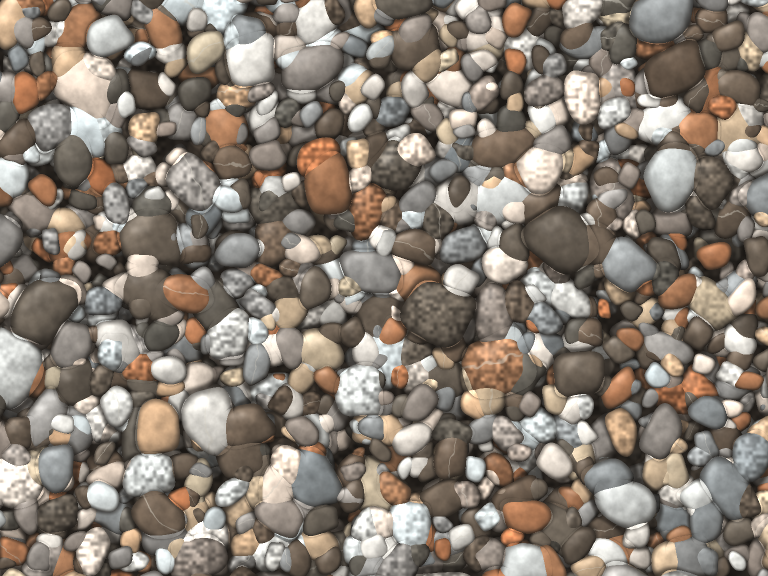
Write a WebGL 2 fragment shader that draws this texture.

```glsl
#version 300 es
precision highp float;

uniform vec2 u_resolution;
out vec4 fragColor;

float hash(vec2 p) {
  return fract(sin(dot(p, vec2(127.1, 311.7))) * 43758.5453);
}

float noise(vec2 p) {
  vec2 i = floor(p), f = fract(p);
  f = f * f * (3.0 - 2.0 * f);
  return mix(mix(hash(i), hash(i + vec2(1, 0)), f.x),
             mix(hash(i + vec2(0, 1)), hash(i + vec2(1, 1)), f.x), f.y);
}

float fbm(vec2 p) {
  float sum = 0.0, amplitude = 0.5;
  for (int i = 0; i < 4; i++) {
    sum += amplitude * noise(p);
    p = mat2(1.6, 1.2, -1.2, 1.6) * p + 7.3;
    amplitude *= 0.5;
  }
  return sum;
}

// Base colour of a stone, chosen by its random number
vec3 stoneColour(vec2 id) {
  float pick = hash(id + 5.1), warmth = hash(id + 8.7);
  vec3 colour = vec3(0.40, 0.365, 0.32);
  if (pick > 0.27) colour = vec3(0.59, 0.58, 0.56);
  if (pick > 0.51) colour = vec3(0.89, 0.88, 0.845);
  if (pick > 0.74) colour = vec3(0.82, 0.72, 0.59);
  if (pick > 0.87) colour = vec3(0.68, 0.47, 0.33);
  vec3 tint = mix(vec3(0.94, 1.0, 1.05), vec3(1.06, 0.98, 0.93), warmth);
  return colour * tint * mix(0.88, 1.1, hash(id + 2.9));
}

// Mottling, mineral speckles and a few pale veins
vec3 addMinerals(vec3 colour, vec2 p, vec2 q, vec2 id) {
  vec2 shift = id * 3.7;
  colour *= 0.8 + 0.42 * fbm(p * 55.0 + shift);
  float speckled = smoothstep(0.5, 0.9, hash(id + 4.4));
  float grain = noise(p * 150.0 + shift);
  colour *= 1.0 + speckled * 0.75 * (grain - 0.5);
  float bend = q.y * 2.0 + q.x * 0.5 + 1.6 * fbm(q * 1.5 + shift);
  float vein = 1.0 - smoothstep(0.03, 0.12, abs(bend - 0.9));
  return mix(colour, vec3(0.80, 0.78, 0.73), vein * 0.45 * step(0.85, hash(id + 6.2)));
}

vec3 pebbles(vec2 p) {
  float top = 0.0, skirt = 0.0, rim = 1.0;
  vec2 topId = vec2(0.0), topQ = vec2(0.0);
  vec3 normal = vec3(0.0, 0.0, 1.0);
  float cellSize = 0.102;

  // Four sizes of stone; the highest surface is kept
  for (int layer = 0; layer < 4; layer++) {
    vec2 cell = floor(p / cellSize);
    for (int k = 0; k < 9; k++) {
      vec2 home = cell + vec2(k % 3 - 1, k / 3 - 1);
      vec2 id = home + float(layer) * 57.0 + 11.0;
      if (layer == 0 && hash(id + 9.3) > 0.5) continue;

      vec2 jitter = vec2(hash(id), hash(id + 31.7)) - 0.5;
      float angle = 6.2832 * hash(id + 13.1);
      float c = cos(angle), s = sin(angle);
      mat2 turn = mat2(c, -s, s, c);
      float size = cellSize * mix(0.43, 0.66, hash(id + 17.9));
      vec2 radii = size * vec2(1.0, mix(0.58, 0.92, hash(id + 23.3)));

      // Rounded, slightly lopsided outline
      vec2 q = turn * (p - (home + 0.5 + 0.65 * jitter) * cellSize) / radii;
      q += 0.11 * sin(q.yx * 2.6 + 6.2832 * vec2(hash(id + 3.3), hash(id + 7.7)));
      float power = mix(2.0, 3.0, hash(id + 19.4));
      vec2 a = pow(abs(q) + 0.0001, vec2(power));
      float d = pow(a.x + a.y, 1.0 / power);

      float base = 0.008 + 0.028 * hash(id + 29.2);
      float rise = 0.6 * radii.y;
      if (d < 1.0) {
        float dome = sqrt(1.0 - d * d);
        float z = base + rise * dome;
        if (z > top) {
          top = z;
          rim = d;
          topId = id;
          topQ = q;
          normal = normalize(vec3((q / radii * rise) * turn, dome + 0.12));
        }
      } else {
        skirt = max(skirt, base + rise * (0.9 - 3.2 * (d - 1.0)));
      }
    }
    cellSize *= 0.73;
  }

  vec3 gap = vec3(0.13, 0.115, 0.10) * (0.7 + 0.7 * noise(p * 120.0));
  if (top == 0.0) return gap;

  // Soft skylight, contact shade and a wet sheen
  vec3 colour = addMinerals(stoneColour(topId), p, topQ, topId);
  normal.xy += 0.16 * (vec2(noise(p * 70.0), noise(p * 70.0 + 40.0)) - 0.5);
  normal = normalize(normal);
  float light = max(dot(normal, normalize(vec3(-0.35, 0.55, 0.85))), 0.0);
  float shade = 0.42 + 0.68 * light;
  shade *= mix(1.0, 0.55, smoothstep(0.72, 1.0, rim));
  shade *= mix(1.0, 0.38, smoothstep(0.0, 0.018, skirt - top));
  shade *= mix(0.65, 1.0, smoothstep(0.015, 0.04, top));
  float sheen = pow(max(dot(normal, normalize(vec3(-0.2, 0.32, 0.95))), 0.0), 28.0);
  sheen *= 0.17 * hash(topId + 41.0) * (0.5 + noise(p * 90.0));
  return mix(gap * 0.8, colour * 1.06, shade) + sheen * shade;
}

void main() {
  // Four samples per pixel smooth every edge
  vec3 colour = vec3(0.0);
  for (int i = 0; i < 4; i++) {
    vec2 offset = vec2(i % 2, i / 2) * 0.5 - 0.25;
    colour += pebbles((gl_FragCoord.xy + offset) / u_resolution.y);
  }
  fragColor = vec4(clamp(colour * 0.25, 0.0, 1.0), 1.0);
}
```
